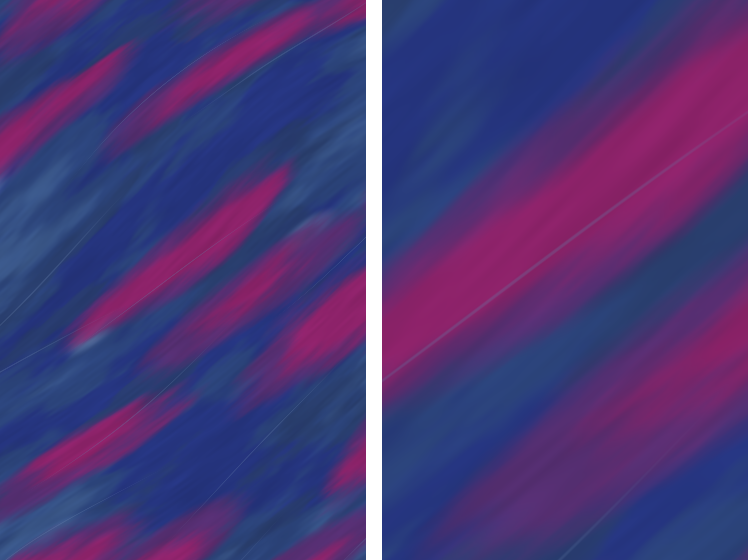
Left, the full canvas; right, a detail of the centre.
A WebGL 1 fragment shader for this background:

```glsl
precision highp float;
// Diagonal brushwork: frayed magenta strokes in purple halos over streaky blues.
// Stretched value noise paints the ground; jittered cells in a rotated frame
// scatter tilted, bowed strokes, a few pale dabs and thin scratches.

uniform vec2 u_resolution;

// Colours
const vec3 DEEP_BLUE = vec3(0.145, 0.205, 0.495);
const vec3 NAVY      = vec3(0.16, 0.24, 0.42);
const vec3 MID_BLUE  = vec3(0.17, 0.265, 0.48);
const vec3 STEEL     = vec3(0.23, 0.345, 0.54);
const vec3 PURPLE    = vec3(0.33, 0.18, 0.44);
const vec3 MAGENTA   = vec3(0.57, 0.13, 0.41);
const vec3 PALE      = vec3(0.39, 0.49, 0.66);

// Layout, in canvas heights: x runs along the brush, y across it
const float BRUSH_ANGLE   = 0.69;
const float BEND          = 0.08;
const float TILT          = 0.28;
const float BOW           = 0.7;
const vec2  STROKE_CELL   = vec2(0.46, 0.15);
const vec2  STROKE_SIZE   = vec2(0.245, 0.056);
const float STROKE_SHARE  = 0.78;
const float STROKE_FRAY   = 0.9;
const vec2  DAB_CELL      = vec2(0.50, 0.35);
const vec2  DAB_SIZE      = vec2(0.065, 0.027);
const float DAB_SHARE     = 0.55;
const vec2  SCRATCH_CELL  = vec2(0.62, 0.08);
const float SCRATCH_LENGTH = 0.24;
const float SCRATCH_WIDTH = 0.0015;
const float SCRATCH_SHARE = 0.6;
const float SCRATCH_ALPHA = 0.3;
const float BRISTLE_DEPTH = 0.16;

float hash(vec2 p) {
  vec3 h = fract(vec3(p.xyx) * 0.1031);
  h += dot(h, h.yzx + 33.33);
  return fract((h.x + h.y) * h.z);
}

float noise(vec2 p) {
  vec2 i = floor(p);
  vec2 f = fract(p);
  f = f * f * (3.0 - 2.0 * f);
  float low = mix(hash(i), hash(i + vec2(1.0, 0.0)), f.x);
  float high = mix(hash(i + vec2(0.0, 1.0)), hash(i + vec2(1.0, 1.0)), f.x);
  return mix(low, high, f.y);
}

float fbm(vec2 p) {
  float sum = 0.0;
  float weight = 0.5;
  for (int i = 0; i < 5; i++) {
    sum += weight * noise(p);
    p = p * 2.03 + 17.3;
    weight *= 0.54;
  }
  return sum / 1.037;
}

// Distance to the nearest scattered ellipse: 0 at its centre, 1 on its rim
float scatter(vec2 q, vec2 cell, vec2 size, float share, float seed) {
  float nearest = 4.0;
  for (int j = -1; j <= 1; j++) {
    float row = floor(q.y / cell.y) + float(j);
    float shift = hash(vec2(row, seed));
    for (int i = -1; i <= 1; i++) {
      float column = floor(q.x / cell.x - shift) + float(i);
      vec2 id = vec2(column, row) + seed;
      vec2 jitter = vec2(hash(id + 3.7), hash(id + 8.1)) - 0.5;
      vec2 d = q - (vec2(column + shift, row) + 0.5 + 0.45 * jitter) * cell;
      d.y -= TILT * (hash(id + 5.3) - 0.5) * d.x;
      d.y -= BOW * (hash(id + 6.9) - 0.5) * d.x * d.x;
      float scale = mix(0.7, 1.25, hash(id + 12.9));
      float rim = length(d / (size * vec2(1.0, scale)));
      nearest = min(nearest, hash(id) < share ? rim : 4.0);
    }
  }
  return nearest;
}

vec3 blueGround(vec2 q) {
  float tone = fbm(q * vec2(2.4, 11.0) + 5.0);
  float shade = fbm(q * vec2(3.0, 13.0) + 41.0);
  vec3 colour = mix(DEEP_BLUE, MID_BLUE, smoothstep(0.42, 0.53, tone));
  colour = mix(colour, NAVY, 0.8 * smoothstep(0.56, 0.66, shade));
  return mix(colour, STEEL, smoothstep(0.56, 0.74, tone));
}

void main() {
  // Rotate into the brush direction and bend it gently
  vec2 p = gl_FragCoord.xy / u_resolution.y;
  float c = cos(BRUSH_ANGLE);
  float s = sin(BRUSH_ANGLE);
  vec2 q = vec2(c * p.x + s * p.y, c * p.y - s * p.x);
  q.y += BEND * (noise(p * 2.3 + 9.0) - 0.5);

  vec3 colour = blueGround(q);

  // Strokes: wide frayed purple body, uneven magenta core
  float fray = fbm(q * vec2(4.0, 26.0) + 70.0) - 0.5;
  float rim = scatter(q, STROKE_CELL, STROKE_SIZE, STROKE_SHARE, 23.0) + STROKE_FRAY * fray;
  float body = 1.0 - smoothstep(0.7, 1.12, rim);
  float load = fbm(q * vec2(2.6, 18.0) + 90.0) - 0.5;
  float core = 1.0 - smoothstep(0.25, 0.85, rim + 1.5 * load);
  colour = mix(colour, PURPLE, body);
  colour = mix(colour, MAGENTA, 0.92 * core * body);

  // Pale dabs, kept mostly to the blue
  float dab = scatter(q, DAB_CELL, DAB_SIZE, DAB_SHARE, 57.0) + 0.6 * fray;
  colour = mix(colour, PALE, (1.0 - smoothstep(0.0, 1.1, dab)) * (1.0 - 0.85 * body));

  // Fine bristle marks and thin scratches
  float bristle = 0.6 * noise(q * vec2(9.0, 80.0)) + 0.4 * noise(q * vec2(24.0, 190.0));
  colour *= 1.0 + BRISTLE_DEPTH * (bristle - 0.5);
  vec2 scratchSize = vec2(SCRATCH_LENGTH, max(SCRATCH_WIDTH, 0.8 / u_resolution.y));
  float scratch = scatter(q, SCRATCH_CELL, scratchSize, SCRATCH_SHARE, 81.0);
  colour = mix(colour, PALE, SCRATCH_ALPHA * (1.0 - smoothstep(0.2, 1.1, scratch)));

  gl_FragColor = vec4(colour, 1.0);
}
```
